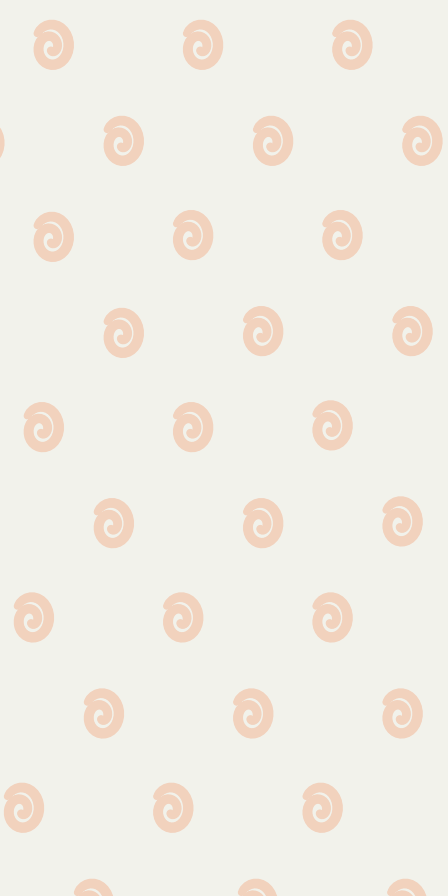
Give the GLSL for this pattern, as a WebGL 1 fragment shader.

```glsl
precision highp float;
// Staggered rows of peach hand-drawn spirals on an off-white ground.
uniform vec2 u_resolution;

#define COLUMNS 3.0                   // repeats across the canvas
#define ROW_PITCH 0.643               // row spacing, in column widths
#define STAGGER 0.469                 // sideways offset of odd rows
#define ORIGIN vec2(0.361, 0.299)     // first spiral, from the upper left
#define SLIP vec2(0.0664, 0.0117)     // small lattice step left and up
#define LAST_ROW_JOG 0.098            // sideways jog within the lowest row
#define SPIRAL_RADIUS 0.1198
#define SPIRAL_SWEEP 10.47            // total turn in radians
#define GROUND vec3(0.95, 0.948, 0.92)
#define PEACH vec3(0.95, 0.822, 0.742)

const float PI = 3.14159265;
const int SEGMENTS = 48;

// Centre line of the stroke; t runs from the outer tip to the middle.
vec2 spiralPoint(float t) {
  float angle = 0.58 + SPIRAL_SWEEP * t;
  float radius = 1.0 - 0.94 * t * t;
  vec2 center = vec2(-0.10 - 0.065 * t, 0.022 + 0.239 * t);
  return center - radius * vec2(cos(angle), 1.18 * sin(angle));
}

// Half width of the stroke, thinner towards both ends.
float strokeWidth(float t) {
  return 0.2 + 0.026 * t + 0.087 * sin(PI * sqrt(t));
}

// Signed distance to the spiral, as a chain of round-ended segments.
float spiralDistance(vec2 p) {
  float nearest = 10.0;
  vec2 a = spiralPoint(0.0);
  for (int i = 0; i < SEGMENTS; i++) {
    float t = float(i) / float(SEGMENTS);
    vec2 b = spiralPoint(t + 1.0 / float(SEGMENTS));
    vec2 along = b - a;
    float h = clamp(dot(p - a, along) / dot(along, along), 0.0, 1.0);
    float width = strokeWidth(t + h / float(SEGMENTS));
    nearest = min(nearest, length(p - a - along * h) - width);
    a = b;
  }
  return nearest;
}

// Offset from the nearest spiral; the lattice slips in discrete steps.
vec2 latticeOffset(vec2 p) {
  float row = floor((p.y - ORIGIN.y) / ROW_PITCH + 0.5);
  float rowPair = floor(row * 0.5);
  float startX = ORIGIN.x + STAGGER * (row - 2.0 * rowPair);
  float column = floor(p.x - startX + 0.75 * rowPair * SLIP.x + 0.5);
  float slips = floor(0.75 * rowPair + 0.25 * column);
  vec2 center = vec2(startX + column, ORIGIN.y + ROW_PITCH * row);
  center -= slips * SLIP;
  center.x += LAST_ROW_JOG * step(8.5, row) * step(0.5, column);
  return p - center;
}

void main() {
  // One unit is a column width, with y measured down from the top.
  float unit = COLUMNS / u_resolution.x;
  vec2 p = vec2(gl_FragCoord.x, u_resolution.y - gl_FragCoord.y) * unit;

  float d = spiralDistance(latticeOffset(p) / SPIRAL_RADIUS) * SPIRAL_RADIUS;
  float ink = 1.0 - smoothstep(-0.6 * unit, 0.6 * unit, d);
  gl_FragColor = vec4(mix(GROUND, PEACH, ink), 1.0);
}
```
